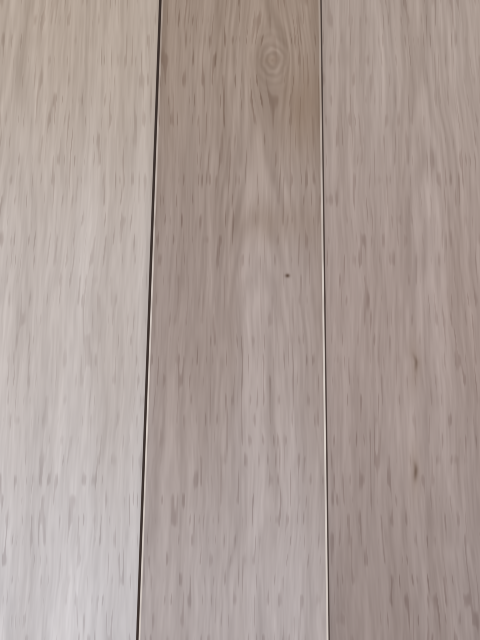
This texture is drawn by a Shadertoy shader. Its source:

```glsl
// Three pale oak boards running upward in slight perspective, parted by two
// dark joints with bright bevels. Stretched noise makes pores and streaks,
// bent parabolic rings make the figure, and a soft gradient makes the glare.

const vec2 LEFT_JOINT = vec2(0.286, 0.334);   // x at bottom, x at top
const vec2 RIGHT_JOINT = vec2(0.685, 0.668);
const float HEIGHT = 1.3333;                  // canvas height in widths
const vec3 BOARD_TOP[3] = vec3[3](
    vec3(0.70, 0.64, 0.59), vec3(0.62, 0.55, 0.50), vec3(0.66, 0.60, 0.565));
const vec3 BOARD_MID[3] = vec3[3](
    vec3(0.745, 0.705, 0.685), vec3(0.645, 0.585, 0.56), vec3(0.65, 0.585, 0.56));
const vec3 BOARD_LOW[3] = vec3[3](
    vec3(0.785, 0.765, 0.77), vec3(0.70, 0.66, 0.655), vec3(0.615, 0.56, 0.545));
const float HEART[3] = float[3](0.18, 0.62, 0.60);  // figure centre across board
const float FIGURE[3] = float[3](0.016, 0.024, 0.018);
const vec3 JOINT_COLOR = vec3(0.20, 0.16, 0.145);
const vec3 BEVEL_COLOR = vec3(0.86, 0.82, 0.79);
const vec3 KNOT_COLOR = vec3(0.33, 0.26, 0.22);
const vec3 TAN_STAIN = vec3(0.53, 0.44, 0.37);
const vec2 KNOT = vec2(0.567, 1.208);
const vec2 PINHOLE = vec2(0.599, 0.759);
const vec2 STREAK = vec2(0.864, 0.350);       // lower of two mineral streaks
const float STREAK_STEP = 0.227;

float hash(vec2 p) {
    vec3 q = fract(vec3(p.xyx) * 0.1031);
    q += dot(q, q.yzx + 33.33);
    return fract((q.x + q.y) * q.z);
}

float noise(vec2 p) {
    vec2 i = floor(p), f = fract(p);
    f = f * f * (3.0 - 2.0 * f);
    return mix(mix(hash(i), hash(i + vec2(1, 0)), f.x),
               mix(hash(i + vec2(0, 1)), hash(i + vec2(1, 1)), f.x), f.y);
}

float fbm(vec2 p) {
    float sum = 0.0, amp = 0.5;
    for (int i = 0; i < 4; i++) {
        sum += amp * noise(p);
        p = p * 2.03 + 17.7;
        amp *= 0.5;
    }
    return sum / 0.9375;
}

// Soft elliptical spot, 1 at its centre
float spot(vec2 p, vec2 radius) {
    p /= radius;
    return exp(-dot(p, p));
}

// Filled line with edges one pixel soft
float line(float d, float halfWidth, float px) {
    return 1.0 - smoothstep(halfWidth - px * 0.6, halfWidth + px * 0.6, abs(d));
}

vec3 wood(int board, float across, vec2 pos, float height) {
    vec3 color = mix(BOARD_LOW[board], BOARD_MID[board], smoothstep(0.0, 0.55, height));
    color = mix(color, BOARD_TOP[board], smoothstep(0.5, 1.0, height));
    float seed = float(board) * 37.0 + 5.0;

    // Fibres wander slowly and part around the knot
    float x = across + 0.10 * (fbm(vec2(across * 2.0 + seed, pos.y * 2.2)) - 0.5);
    if (board == 1) {
        vec2 k = pos - KNOT;
        x -= 2.4 * k.x * spot(k, vec2(0.05, 0.10));
    }

    // Cathedral figure: nested parabolas around the heart of the board
    float dx = x - HEART[board];
    float rings = pos.y * 5.0 + dx * dx * 65.0 + 2.5 * fbm(vec2(x * 5.0 + seed, pos.y * 3.0));
    float figure = sin(rings * 6.0) * exp(-dx * dx * 9.0);
    color += FIGURE[board] * figure * (0.35 + 0.65 * smoothstep(0.2, 0.9, height));

    // Broad tone, streaks, fibres and short dark pores
    float broad = fbm(vec2(x * 5.0 + seed, pos.y * 1.5)) - 0.5;
    float streak = fbm(vec2(x * 24.0 + seed, pos.y * 2.5)) - 0.5;
    float fibre = noise(vec2(x * 62.0 + seed, pos.y * 9.0)) - 0.5;
    float fine = noise(vec2(x * 120.0 + seed, pos.y * 28.0)) - 0.5;
    color += broad * vec3(0.07, 0.08, 0.09) + streak * 0.085 + fibre * 0.032 + fine * 0.035;
    float pore = smoothstep(0.70, 0.95, noise(vec2(x * 85.0 + seed, pos.y * 24.0 + seed)));
    color -= pore * vec3(0.055, 0.06, 0.06) * (0.5 + noise(pos * 7.0));

    // Knot with its tan halo, a darker cloud and a pinhole
    if (board == 1) {
        vec2 k = pos - KNOT;
        float r = length(k / vec2(0.034, 0.046)) + 0.5 * (fbm(pos * 28.0) - 0.5);
        float eye = exp(-r * r);
        color += 0.035 * eye * sin(r * 15.0);
        color = mix(color, TAN_STAIN, 0.35 * spot(k, vec2(0.014, 0.009)));
        float cloud = spot(pos - vec2(0.64, 1.11), vec2(0.055, 0.085))
                    + 0.45 * spot(pos - vec2(0.58, 0.87), vec2(0.10, 0.045));
        color = mix(color, TAN_STAIN, 0.55 * cloud * (0.6 + 0.8 * fbm(vec2(x * 18.0, pos.y * 12.0))));
        color = mix(color, KNOT_COLOR, 0.85 * spot(pos - PINHOLE, vec2(0.0045, 0.004)));
    }

    // Narrow mineral streaks
    if (board == 2) {
        for (int i = 0; i < 2; i++) {
            vec2 s = pos - STREAK - vec2(0.0, STREAK_STEP * float(i));
            s.x += 0.006 * (noise(vec2(pos.y * 45.0, seed)) - 0.5);
            color = mix(color, KNOT_COLOR, (0.68 - 0.18 * float(i)) * spot(s, vec2(0.0038, 0.018)));
            color = mix(color, TAN_STAIN, 0.22 * spot(s, vec2(0.012, 0.06)));
        }
    }
    return color;
}

void mainImage(out vec4 fragColor, in vec2 fragCoord) {
    vec2 uv = fragCoord / iResolution.xy;
    vec2 pos = vec2(uv.x, uv.y * HEIGHT);
    float px = 1.0 / iResolution.x;
    float left = mix(LEFT_JOINT.x, LEFT_JOINT.y, uv.y);
    float right = mix(RIGHT_JOINT.x, RIGHT_JOINT.y, uv.y);
    float across = (uv.x - left) / (right - left) + 1.0;
    int board = int(clamp(floor(across), 0.0, 2.0));
    vec3 color = wood(board, across - float(board), pos, uv.y);

    // Joints: the middle board's bevels catch light beside the dark gaps
    float dl = uv.x - left, dr = uv.x - right;
    float wear = 0.75 + 0.25 * noise(vec2(uv.y * 40.0, 3.0));
    float fade = mix(1.0, 0.35, smoothstep(0.45, 1.0, uv.y)) * wear;
    color *= 1.0 - 0.10 * exp(-abs(dl) * 120.0) - 0.07 * exp(-abs(dr) * 120.0);
    color = mix(color, BEVEL_COLOR, fade * line(dl - 0.0042, 0.0020, px));
    color = mix(color, BEVEL_COLOR, fade * line(dr + 0.0025, 0.0022, px));
    color = mix(color, JOINT_COLOR, 0.92 * line(dl, 0.0026, px));
    color = mix(color, JOINT_COLOR, 0.80 * line(dr - 0.0008, 0.0014, px));
    fragColor = vec4(clamp(color, 0.0, 1.0), 1.0);
}
```
